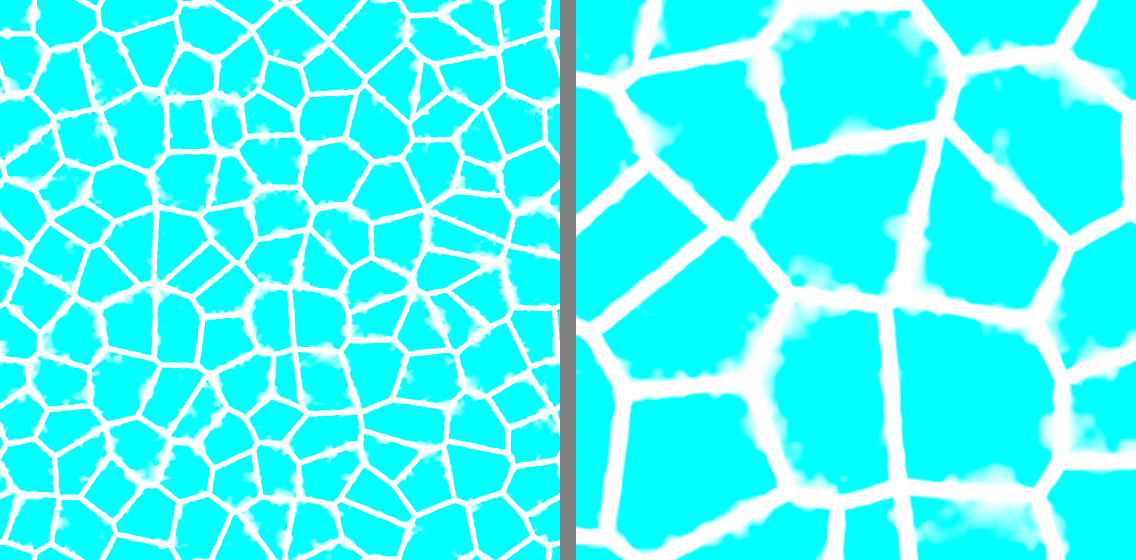
Left: the whole. Right: its middle third, enlarged.
Reproduce this pattern procedurally as a three.js fragment shader.

```glsl
varying vec2 vUv;

float hash(vec2 p) {
  return fract(sin(dot(p, vec2(127.1, 311.7))) * 43758.5453);
}

// Value noise that wraps after a whole number of periods
float noise(vec2 uv, float period) {
  vec2 p = uv * period;
  vec2 i = floor(p);
  vec2 f = fract(p);
  f = f * f * (3.0 - 2.0 * f);
  vec2 a = mod(i, period);
  vec2 b = mod(i + 1.0, period);
  return mix(mix(hash(a), hash(vec2(b.x, a.y)), f.x),
             mix(hash(vec2(a.x, b.y)), hash(b), f.x), f.y);
}

// Seed of a grid cell, the grid wraps at the canvas edges
vec2 seed(vec2 cell, float count) {
  vec2 c = mod(cell, count);
  return vec2(hash(c + 3.7), hash(c + 51.3));
}

// Distance to the nearest straight wall between cells, in canvas units
float wallDistance(vec2 uv, float count) {
  vec2 p = uv * count;
  vec2 base = floor(p);
  vec2 nearest = vec2(8.0);
  for (int y = -2; y <= 2; y++) {
    for (int x = -2; x <= 2; x++) {
      vec2 cell = base + vec2(float(x), float(y));
      vec2 r = cell + seed(cell, count) - p;
      if (dot(r, r) < dot(nearest, nearest)) nearest = r;
    }
  }
  float d = 8.0;
  for (int y = -3; y <= 3; y++) {
    for (int x = -3; x <= 3; x++) {
      vec2 cell = base + vec2(float(x), float(y));
      vec2 r = cell + seed(cell, count) - p;
      vec2 across = r - nearest;
      if (dot(across, across) > 0.00001) {
        d = min(d, dot(0.5 * (r + nearest), normalize(across)));
      }
    }
  }
  return d / count;
}

void main() {
  vec2 uv = fract(vUv);
  float d = wallDistance(uv, 11.0);

  // Ragged rim of the walls
  float fine = noise(uv, 144.0);
  float halfWidth = 0.0042 + 0.0016 * (fine - 0.5);

  // Frosty patches that spread from the walls in places
  float frost = 0.55 * noise(uv, 34.0) + 0.28 * noise(uv, 75.0) + 0.17 * fine;
  float patchy = smoothstep(0.42, 0.85, frost);
  float spread = 0.0016 + 0.024 * patchy * patchy;
  float white = 1.0 - clamp((d - halfWidth) / spread, 0.0, 1.0);

  gl_FragColor = vec4(mix(vec3(0.005, 1.0, 1.0), vec3(1.0), white), 1.0);
}
```
